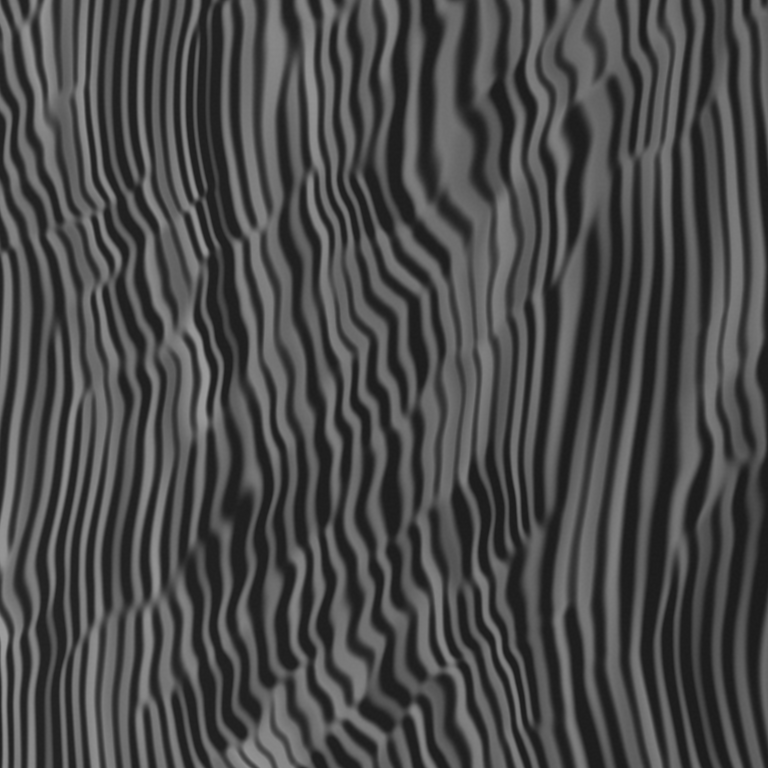
Reproduce this texture procedurally as a WebGL 2 fragment shader.

```glsl
#version 300 es
precision highp float;
// Grey, near-vertical wavy bands, sheared and broken along diagonal faults.

uniform vec2 u_resolution;
out vec4 fragColor;

const float TAU = 6.28319;

const float BANDS = 36.0;         // band pairs across the canvas
const float LEFT_CROWDING = 4.0;  // extra bands squeezed to the left
const float BAND_SOFTNESS = 1.0;  // half width of the dark-to-light ramp
const float DUTY_SPREAD = 1.6;    // irregularity of dark and light widths
const float BEND = 0.09;          // broad sideways sway
const float WOBBLE = 0.008;       // small sideways sway

const float FAULTS = 10.0;        // fault blocks per canvas unit
const vec2 FAULT_DIR = vec2(0.66, 0.75);
const float FAULT_BLEND = 0.14;   // softness of a break, in blocks
const float FAULT_GLOW = 0.45;    // lightening along a break
const float LEAN = 0.3;           // tilt of bands inside a block
const float SLIP = 0.04;          // random sideways jump between blocks
const float JAGGEDNESS = 0.016;   // fine kinks in broken zones

const float DARK = 0.12;
const float LIGHT = 0.45;
const float TONE_SPREAD = 0.22;
const float GRAIN = 0.012;

float hash(vec2 p) {
    return fract(sin(dot(p, vec2(127.1, 311.7))) * 43758.5);
}

vec2 gradient(vec2 cell) {
    float angle = TAU * hash(cell);
    return vec2(cos(angle), sin(angle));
}

// Gradient noise, roughly -0.7 to 0.7
float noise(vec2 p) {
    vec2 i = floor(p);
    vec2 f = p - i;
    vec2 w = f * f * f * (f * (f * 6.0 - 15.0) + 10.0);
    vec2 e = vec2(1.0, 0.0);
    float a = dot(gradient(i), f);
    float b = dot(gradient(i + e.xy), f - e.xy);
    float c = dot(gradient(i + e.yx), f - e.yx);
    float d = dot(gradient(i + e.xx), f - e.xx);
    return mix(mix(a, b, w.x), mix(c, d, w.x), w.y);
}

// x: signed band profile, y: tone variation of the band
vec2 bands(float u, float v) {
    float phase = BANDS * u + LEFT_CROWDING * (1.0 - exp(-4.0 * max(u, -0.2)));
    phase += 0.9 * noise(vec2(u * 9.0, v * 0.8 + 3.4));
    phase += 0.25 * noise(vec2(u * 20.0, v * 1.3 + 8.7));
    float duty = DUTY_SPREAD * noise(vec2(u * 15.0 + 40.3, v * 2.0));
    float tone = noise(vec2(u * 28.0 + 71.6, v * 1.6));
    return vec2(sin(TAU * phase) + duty, tone);
}

// How strongly the bands are broken at p, 0 to 1
float brokenness(vec2 p) {
    float zone = 0.9 * noise(p * 2.6 + 17.3) + 0.25 - 0.8 * abs(p.x - 0.5);
    return smoothstep(-0.25, 0.2, zone);
}

void main() {
    vec2 p = gl_FragCoord.xy / min(u_resolution.x, u_resolution.y);
    float broken = brokenness(p);
    float along = dot(p, FAULT_DIR);
    float across = dot(p, vec2(-FAULT_DIR.y, FAULT_DIR.x));

    // Smooth flow of the bands
    float flow = p.x + BEND * noise(p * 1.8 + 5.2);
    flow += WOBBLE * noise(p * vec2(5.0, 7.0) + 31.7);
    flow += broken * JAGGEDNESS * noise(vec2(along * 6.0, across * 22.0) + 11.4);

    // Fault blocks with irregular borders
    float d = across * FAULTS + 1.1 * noise(p * 3.0 + 23.8) + 0.4 * noise(p * 9.0 + 2.6);
    float border = floor(d + 0.5);
    float blend = smoothstep(-FAULT_BLEND, FAULT_BLEND, d - border);

    // Crossfade the two blocks that meet at the nearest border
    vec2 profile = vec2(0.0);
    for (int side = 0; side < 2; side++) {
        float block = border - 1.0 + float(side);
        float jump = hash(vec2(block, 7.3)) - 0.5;
        float u = flow + broken * (LEAN * (d - block - 0.5) / FAULTS + SLIP * jump);
        float v = p.y * 1.5 + 0.6 * broken * jump;
        float weight = side == 0 ? 1.0 - blend : blend;
        profile += weight * bands(u, v);
    }
    float ridge = 1.0 - smoothstep(0.0, 1.5 * FAULT_BLEND, abs(d - border));
    profile.x += FAULT_GLOW * broken * ridge * (0.6 + noise(p * 8.0 + 50.1));

    // Tones, lit from the left
    float lightness = smoothstep(-BAND_SOFTNESS, BAND_SOFTNESS, profile.x);
    float shade = mix(DARK, LIGHT + TONE_SPREAD * profile.y, lightness);
    shade *= 1.1 - 0.2 * p.x + 0.12 * noise(p * 2.0 + 64.5);
    shade += GRAIN * noise(p * 240.0);
    fragColor = vec4(vec3(shade), 1.0);
}
```
